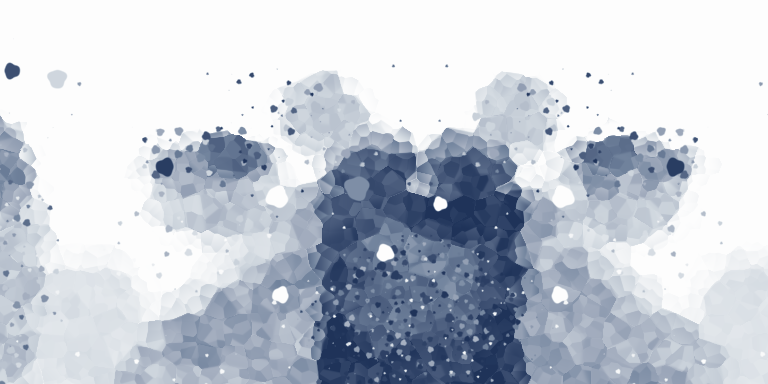
Write a Shadertoy shader that draws this background.

```glsl
// Mirrored indigo watercolour cloud with faceted washes and ink spatter on white paper.

const vec3 INK[6] = vec3[6](
    vec3(.993), vec3(.81, .84, .87), vec3(.63, .67, .74),
    vec3(.45, .52, .62), vec3(.28, .35, .48), vec3(.12, .20, .35));

vec2 hash2(vec2 p) {
    vec3 a = fract(p.xyx * vec3(.1031, .1030, .0973));
    a += dot(a, a.yzx + 33.33);
    return fract((a.xx + a.yz) * a.zy);
}

// Smooth ramp from 0 at a to 1 at b, in either direction
float fade(float a, float b, float x) {
    x = clamp((x - a) / (b - a), 0., 1.);
    return x * x * (3. - 2. * x);
}

float blob(vec2 p, vec2 centre, vec2 radius) {
    return fade(1.25, .65, length((p - centre) / radius));
}

// Soft cellular noise: offset to the nearest cell centre, and its random value
vec3 cells(vec2 p, float n) {
    vec2 base = floor(p * n);
    vec4 sum = vec4(0);
    for (int j = -1; j <= 1; j++)
    for (int i = -1; i <= 1; i++) {
        vec2 id = base + vec2(i, j);
        vec2 h = hash2(id + n);
        vec2 d = id + h - p * n;
        sum += exp(-26. * dot(d, d)) * vec4(d / n, fract(h.x * 7. + h.y * 13.), 1);
    }
    return sum.xyz / sum.w;
}

// Coverage of a drop with a wavering outline
float drop(vec2 d, float r, float phase) {
    float a = atan(d.y, d.x);
    r *= 1. + .10 * sin(3. * a + phase) + .05 * sin(5. * a - phase);
    float px = 1. / iResolution.y;
    return fade(px, -px, length(d) - r) * fade(0., px, r);
}

void stain(inout float tone, vec2 p, vec2 centre, float r, float ink) {
    tone = mix(tone, ink, drop(p - centre, r, centre.x * 40.));
}

// One random drop per cell of a tilted grid; rate sets number and size
void spatter(inout float tone, vec2 p, float n, float rate, float lo, float hi) {
    vec2 g = mat2(.8, .6, -.6, .8) * p * n;
    vec2 h = hash2(floor(g) + n * 3.);
    vec2 k = hash2(floor(g) + n * 5. + 71.);
    float r = .26 * clamp((rate - k.x) * 2.2, 0., 1.);
    vec2 d = (fract(g) - .3 - .4 * h) / n;
    tone = mix(tone, mix(lo, hi, k.y), drop(d, r / n, h.x * 6.3));
}

vec2 mirror(vec2 p) { return vec2(abs(p.x - 1.094), p.y); }

// Ink density of the broad washes
float wash(vec2 p) {
    vec2 q = mirror(p);

    // Pale smoke and outer haze
    float t = .24 * blob(q, vec2(.25, .70), vec2(.11, .10));
    t = max(t, .14 * blob(q, vec2(.87, .14), vec2(.17, .19)));
    t = max(t, .55 * blob(q, vec2(1.11, .55), vec2(.10, .13)));
    t = max(t, .28 * blob(q, vec2(1.12, .25), vec2(.15, .36)));

    // Spreading body
    float width = .47 + .36 * fade(.36, .02, p.y);
    float body = fade(width + .10, width - .16, q.x) * fade(.55, .46, p.y);
    t = max(t, body * (.40 + .06 * sin(9. * p.x + 3. * sin(11. * p.y))));

    // Raised arms
    t = max(t, .27 * blob(q, vec2(.52, .49), vec2(.17, .13)));
    t = max(t, .42 * blob(q, vec2(.54, .56), vec2(.17, .08)));
    t = max(t, .65 * blob(q, vec2(.50, .595), vec2(.11, .055)));

    // Twin crests and dark core
    float crest = blob(q, vec2(.125, .56), vec2(.125, .10));
    t = max(t, crest * mix(.45, .85, fade(.66, .54, p.y)));
    float core = fade(.31, .24, q.x) * fade(.54, .48, p.y);
    float depth = .66 + .20 * fade(.10, .22, q.x) + .25 * fade(.24, .02, p.y);
    depth += .28 * blob(p, vec2(1.19, .48), vec2(.20, .10));
    return max(t, core * min(depth, 1.));
}

void mainImage(out vec4 fragColor, in vec2 fragCoord) {
    vec2 p = fragCoord / iResolution.y;
    vec2 q = mirror(p);

    // Washes broken into overlapping facets
    vec3 broad = cells(p, 17.), fine = cells(p + broad.xy * .3, 44.);
    float tone = wash(p + broad.xy * .7 + fine.xy);
    float grain = .16 * (broad.z - .5) + .17 * (fine.z - .5);
    tone += grain * fade(.02, .4, tone);

    // Grey drops along the fringes
    float fringe = blob(q, vec2(.58, .46), vec2(.23, .24));
    float margin = blob(q, vec2(1.10, .33), vec2(.17, .38));
    spatter(tone, q, 23., .45 * max(fringe, margin), .10, .38);
    spatter(tone, q, 27., .62 * margin, .2, .75);
    spatter(tone, q, 24., .75 * blob(q, vec2(.58, .60), vec2(.17, .11)), .35, .9);
    spatter(tone, q, 21., .6 * blob(q, vec2(.25, .66), vec2(.15, .14)), .15, .5);

    // Dark flecks in the air
    spatter(tone, q, 28., .50 * blob(q, vec2(.39, .66), vec2(.15, .19)), .75, 1.);
    spatter(tone, q, 15., .13 * fade(.35, .5, p.y) * fade(.93, .85, p.y), .25, .9);

    // Dark and pale drops inside the core and body
    float pool = blob(p, vec2(1.10, .17), vec2(.30, .23));
    spatter(tone, p, 34., .65 * pool, .35, .65);
    spatter(tone, p, 22., .65 * pool, .85, 1.);
    spatter(tone, p, 37., .60 * pool, .88, 1.);
    spatter(tone, q, 19., .22 * blob(q, vec2(.48, .15), vec2(.62, .32)), 0., .06);
    spatter(tone, p, 31., .26 * pool, 0., .2);

    // Larger accents
    stain(tone, q, vec2(.664, .565), .023, .95);
    stain(tone, q, vec2(.372, .487), .028, 0.);
    stain(tone, q, vec2(.363, .232), .021, 0.);
    stain(tone, q, vec2(1.063, .815), .020, .85);
    stain(tone, q, vec2(.945, .795), .024, .2);
    stain(tone, p, vec2(.930, .510), .031, .55);
    stain(tone, p, vec2(1.146, .469), .018, 0.);
    stain(tone, p, vec2(1.003, .341), .022, 0.);

    // Tone to ink colour
    float level = clamp(tone, 0., 1.) * 5.;
    int step0 = min(int(level), 4);
    fragColor = vec4(mix(INK[step0], INK[step0 + 1], level - float(step0)), 1.);
}
```
